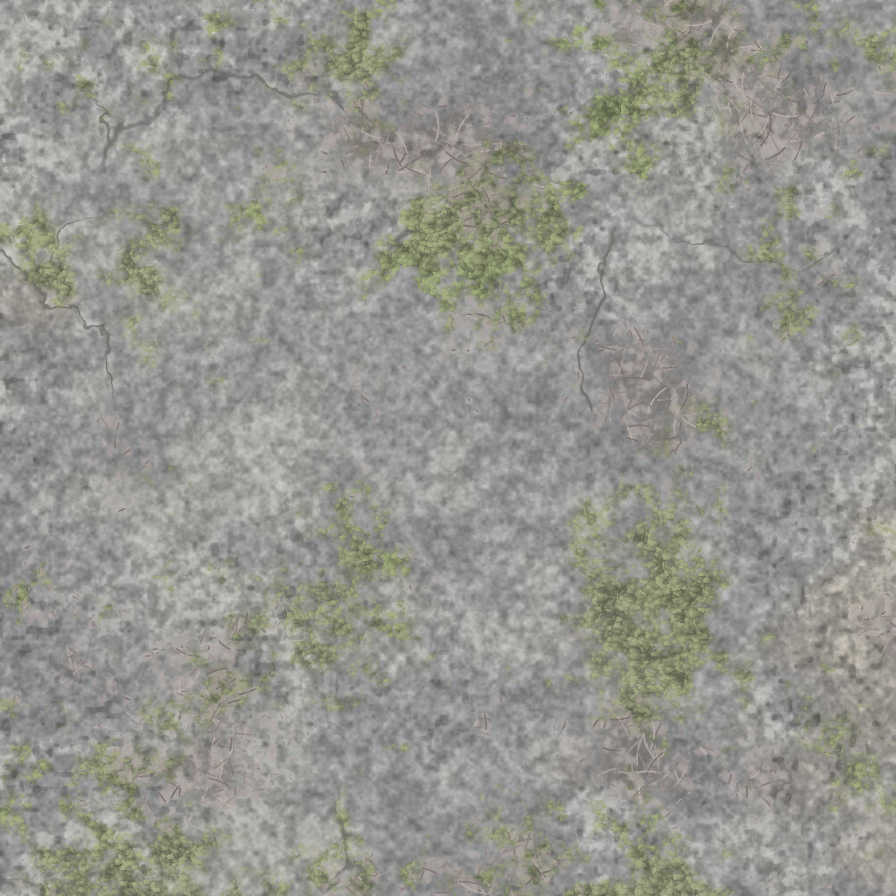
Reproduce this texture procedurally as a WebGL 1 fragment shader.

```glsl
precision highp float;
// Weathered grey stone slabs with pale lichen, pits and broken cracks.
// Layered value noise tones the stone; cellular noise makes slab edges and
// moss leaves; looped random segments form the patches of dry twigs.

uniform vec2 u_resolution;

float hash(vec2 p) {
  vec3 q = fract(vec3(p.xyx) * 0.1031);
  q += dot(q, q.yzx + 33.33);
  return fract((q.x + q.y) * q.z);
}

vec2 hash2(vec2 p) {
  return vec2(hash(p), hash(p + 57.3));
}

float noise(vec2 p) {
  vec2 i = floor(p), f = fract(p);
  f = f * f * (3.0 - 2.0 * f);
  return mix(mix(hash(i), hash(i + vec2(1, 0)), f.x),
             mix(hash(i + vec2(0, 1)), hash(i + vec2(1, 1)), f.x), f.y);
}

float fbm(vec2 p) {
  float sum = 0.0, amp = 0.516;
  for (int i = 0; i < 5; i++) {
    sum += amp * noise(p);
    p = mat2(1.6, 1.2, -1.2, 1.6) * p + 17.7;
    amp *= 0.5;
  }
  return sum;
}

// Nearest distance, second nearest distance, random value of the nearest cell
vec3 cells(vec2 p) {
  vec2 base = floor(p);
  vec3 best = vec3(9.0, 9.0, 0.0);
  for (int y = -1; y <= 1; y++)
    for (int x = -1; x <= 1; x++) {
      vec2 id = base + vec2(x, y);
      float d = length(id + hash2(id) - p);
      if (d < best.x) best = vec3(d, best.x, hash(id + 91.7));
      else best.y = min(best.y, d);
    }
  return best;
}

// Coverage and shade of thin, slightly bent segments scattered in a grid
vec2 twigs(vec2 p, float blur) {
  vec2 result = vec2(0.0, 0.5);
  for (int layer = 0; layer < 3; layer++) {
    vec2 q = p + float(layer) * 13.37;
    for (int y = -1; y <= 1; y++)
      for (int x = -1; x <= 1; x++) {
        vec2 id = floor(q) + vec2(x, y);
        vec2 r = hash2(id + 7.1);
        float angle = 6.2832 * hash(id + 23.9);
        vec2 d = q - id - r;
        d = mat2(cos(angle), -sin(angle), sin(angle), cos(angle)) * d;
        d.y += 0.6 * (r.x - 0.5) * d.x * d.x;
        d.x = max(abs(d.x) - 0.3 - 0.4 * r.y, 0.0);
        float cover = 1.0 - smoothstep(0.01, 0.03 + blur, length(d));
        if (cover > result.x) result = vec2(cover, r.x);
      }
  }
  return result;
}

void main() {
  vec2 uv = gl_FragCoord.xy / u_resolution.y;
  float pixel = 1.0 / u_resolution.y;

  // Stone tone, from broad stains down to fine grain
  float broad = fbm(uv * 3.5 + 4.0);
  float mid = fbm(uv * 18.0 + 31.0);
  float fine = fbm(uv * 105.0 + 8.0);
  float rough = smoothstep(0.42, 0.6, fbm(uv * 4.0 + 71.0));
  float tone = 0.594 + 0.1 * (broad - 0.5) + 0.13 * (mid - 0.5) + 0.3 * (fine - 0.5);
  tone += 0.085 * (noise(uv * 230.0) - 0.5);
  float lichen = smoothstep(0.53, 0.61, 0.5 * mid + 0.5 * fine + 0.2 * (broad - 0.5));
  tone += 0.05 * lichen * (0.3 + 0.7 * rough);
  float pits = smoothstep(0.6, 0.72, 0.6 * noise(uv * 125.0) + 0.4 * fbm(uv * 30.0 + 3.0));
  tone -= 0.1 * pits * (0.25 + 0.75 * rough);
  vec3 color = tone * mix(vec3(0.993, 0.998, 1.01), vec3(1.006, 1.004, 0.982),
                          smoothstep(0.35, 0.65, 0.5 * (broad + mid)));
  float stain = smoothstep(0.58, 0.74, fbm(uv * 3.0 + 52.0));
  color *= mix(vec3(1.0), vec3(1.02, 0.99, 0.95), stain);

  // Broken slab edges: a dark crack with a pale worn rim
  vec2 warp = vec2(fbm(uv * 7.0 + 11.0), fbm(uv * 7.0 + 43.0)) - 0.5;
  vec3 slab = cells(uv * 2.7 + 0.6 * warp + 0.04 * fine + 5.0);
  float edge = (slab.y - slab.x) / 5.4;
  float broken = smoothstep(0.54, 0.7, noise(uv * 5.0 + 19.0) + 0.35 * (mid - 0.5));
  float width = 0.0005 + 0.005 * noise(uv * 34.0);
  float crack = 1.0 - smoothstep(0.2 * width, width + pixel, edge);
  float rim = smoothstep(width, 2.0 * width, edge) * (1.0 - smoothstep(0.006, 0.02, edge));
  color += 0.02 * (slab.z - 0.5) + 0.02 * rim * broken;
  color = mix(color, vec3(0.41, 0.41, 0.40), 0.75 * crack * broken);

  // Moss: ragged patches that favour the slab edges, made of tiny leaves
  float growth = fbm(uv * 5.5 + 0.5 * warp + 87.0) + 0.6 * (fbm(uv * 42.0 + 6.0) - 0.5)
               + 0.07 * exp(-edge * 28.0);
  vec3 leaf = cells(uv * 180.0 + 3.0 * vec2(fine, mid));
  float moss = smoothstep(0.61, 0.74, growth + 0.16 * (leaf.z - 0.5));
  float light = clamp(0.55 + 0.7 * (leaf.z - 0.5) - 0.7 * (leaf.x - 0.4) + 1.1 * (fine - 0.5), 0.0, 1.0);
  vec3 green = mix(vec3(0.36, 0.38, 0.31), vec3(0.63, 0.67, 0.52), light);
  green *= mix(vec3(1.0, 1.02, 0.9), vec3(1.02, 0.99, 1.0), noise(uv * 9.0 + 2.0));
  color = mix(color, color * vec3(0.98, 0.99, 0.94), smoothstep(0.54, 0.66, growth));
  color = mix(color, green, 0.9 * moss);

  // Dry litter: pinkish brown soil under a tangle of twigs
  float litter = smoothstep(0.65, 0.75, fbm(uv * 7.0 + 137.0) + 0.5 * (fine - 0.5)
               + 0.2 * (growth - 0.5));
  vec3 soil = mix(vec3(0.42, 0.40, 0.39), vec3(0.65, 0.61, 0.60), smoothstep(0.3, 0.7, fine));
  color = mix(color, soil, 0.6 * litter);
  vec2 twig = twigs(uv * 40.0, 40.0 * pixel);
  vec3 bark = mix(vec3(0.44, 0.40, 0.39), vec3(0.75, 0.71, 0.69), twig.y);
  color = mix(color, bark, 0.8 * twig.x * litter);

  gl_FragColor = vec4(color, 1.0);
}
```
